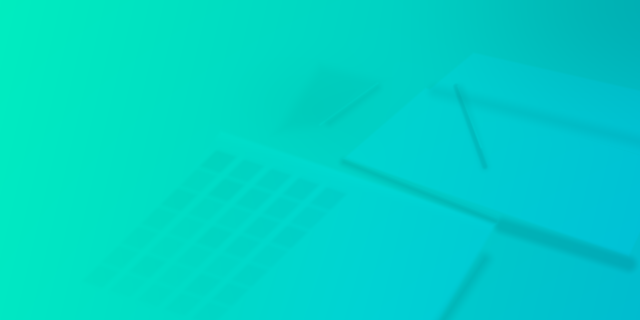
Reproduce this background procedurally as a WebGL 1 fragment shader.

```glsl
precision highp float;
// Teal to cyan gradient over a faint desk with a laptop, phone, notebook and pen.
uniform vec2 u_resolution;

#define EDGE 0.005
#define PAPER_TINT vec3(0.0, 0.014, 0.037)
#define KEY_GRID vec2(5.0, 7.0)
#define KEY_SHADE 0.045
#define SHADOW_SHADE 0.10
#define CORNER_SHADE 0.09

float hash(vec2 p) {
  vec3 q = fract(vec3(p.xyx) * 0.1031);
  q += dot(q, q.yzx + 33.33);
  return fract((q.x + q.y) * q.z);
}

// Signed distance to the line a-b, positive on its left when y points down.
float side(vec2 p, vec2 a, vec2 b) {
  vec2 e = normalize(b - a);
  return dot(p - a, vec2(e.y, -e.x));
}

// Convex quad, corners in clockwise order.
float quad(vec2 p, vec2 a, vec2 b, vec2 c, vec2 d) {
  return max(max(side(p, a, b), side(p, b, c)), max(side(p, c, d), side(p, d, a)));
}

float segment(vec2 p, vec2 a, vec2 b) {
  vec2 e = b - a;
  return length(p - a - e * clamp(dot(p - a, e) / dot(e, e), 0.0, 1.0));
}

float fill(float d, float soft) {
  return 1.0 - smoothstep(-soft, soft, d);
}

// Skewed grid of soft keys, fading towards the near end.
float keyboard(vec2 p) {
  vec2 across = vec2(0.43, 0.145), along = vec2(-0.43, 0.42);
  vec2 r = p - vec2(0.67, 0.46);
  float area = across.x * along.y - across.y * along.x;
  vec2 q = vec2(r.x * along.y - r.y * along.x, across.x * r.y - across.y * r.x) / area;
  vec2 cell = q * KEY_GRID;
  vec2 gap = abs(fract(cell) - 0.5);
  float key = (1.0 - smoothstep(0.27, 0.47, gap.x)) * (1.0 - 0.6 * smoothstep(0.32, 0.5, gap.y));
  vec2 border = abs(q - 0.5);
  float inside = fill(max(border.x, border.y) - 0.5, 0.02);
  return key * inside * mix(0.55, 1.0, hash(floor(cell) + 7.0)) * (1.0 - 0.65 * q.y);
}

void main() {
  // Height is one unit, y points down.
  vec2 p = vec2(gl_FragCoord.x, u_resolution.y - gl_FragCoord.y) / u_resolution.y;

  // Background gradient and dark upper right corner
  vec3 color = vec3(0.0, 0.928 - 0.085 * p.x - 0.02 * p.y,
                    0.75 + 0.012 * p.x + 0.015 * p.y + 0.012 * p.x * p.y);
  float corner = length((p - vec2(2.05, 0.0)) * vec2(1.0, 1.8));
  color *= 1.0 - CORNER_SHADE * (1.0 - smoothstep(0.0, 0.9, corner));
  color *= 1.0 - 0.025 * fill(length((p - vec2(0.98, 0.34)) * vec2(1.0, 1.5)) - 0.15, 0.2);

  // Phone with a bright rim and a shadow beside it
  float phone = quad(p, vec2(1.0, 0.205), vec2(1.185, 0.255), vec2(1.0, 0.395), vec2(0.87, 0.41));
  color *= 1.0 - 0.025 * fill(phone, 0.025);
  color *= 1.0 - 0.05 * fill(segment(p, vec2(1.18, 0.275), vec2(1.03, 0.385)) - 0.008, 0.018);
  color += 0.025 * vec3(0.0, 1.0, 1.0) * fill(segment(p, vec2(1.18, 0.26), vec2(1.0, 0.39)) - 0.002, EDGE);

  // Laptop: side shadow, pale body, keys
  color *= 1.0 - SHADOW_SHADE * fill(segment(p, vec2(1.515, 0.81), vec2(1.36, 1.04)) - 0.014, 0.025);
  float laptop = quad(p, vec2(0.69, 0.41), vec2(1.55, 0.70), vec2(1.313, 1.1), vec2(0.12, 1.1));
  float body = fill(laptop, 0.008);
  color += PAPER_TINT * body * smoothstep(0.5, 1.2, p.x);
  color += vec3(0.0, 0.012, 0.01) * body * fill(abs(side(p, vec2(0.69, 0.41), vec2(1.55, 0.70))) - 0.02, 0.02);
  color *= 1.0 - KEY_SHADE * keyboard(p);

  // Notebook: lower shadow, back page, fold, front page
  vec2 tip = vec2(1.075, 0.495), bend = vec2(1.55, 0.68), foot = vec2(1.965, 0.80);
  float lower = min(segment(p, tip + vec2(0.0, 0.012), bend + vec2(0.0, 0.012)) - 0.009,
                    segment(p, bend + vec2(0.02, 0.025), foot + vec2(0.0, 0.025)) - 0.023);
  color *= 1.0 - SHADOW_SHADE * fill(lower, 0.016);
  float back = quad(p, vec2(1.48, 0.165), vec2(2.05, 0.295), vec2(2.05, 0.50), vec2(1.33, 0.29));
  float front = quad(p, vec2(1.33, 0.275), vec2(2.1, 0.515), vec2(1.965, 0.80), tip);
  front = max(front, side(p, foot, bend));
  front = max(front, side(p, bend, tip));
  float pages = min(back, front);
  color += PAPER_TINT * fill(pages, EDGE);
  float fold = segment(p, vec2(1.36, 0.285), vec2(2.05, 0.455));
  color *= 1.0 - 0.05 * fill(fold - 0.018, 0.022);
  color += vec3(0.0, 0.015, 0.015) * fill(segment(p, tip, bend) - 0.001, EDGE);

  // Pen with a soft shadow and a light streak
  vec2 cap = vec2(1.425, 0.27), nib = vec2(1.515, 0.52);
  color *= 1.0 - 0.045 * fill(segment(p, cap + vec2(0.012, 0.008), nib) - 0.013, 0.015);
  color *= 1.0 - 0.055 * fill(segment(p, cap, nib) - 0.008, EDGE);
  color += vec3(0.0, 0.04, 0.035) * fill(segment(p, cap + vec2(0.006, 0.0), nib - vec2(0.012, 0.06)) - 0.002, EDGE);

  gl_FragColor = vec4(clamp(color, 0.0, 1.0), 1.0);
}
```
